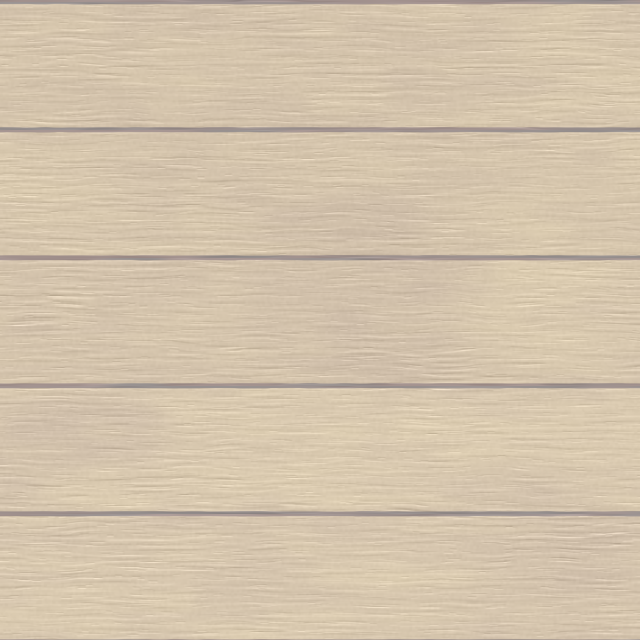
Write a Shadertoy shader that draws this texture.

```glsl
const float PLANKS = 5.0;
const float GROOVE_SHIFT = 0.0028;      // groove centre below each plank boundary
const float GROOVE_HALF = 0.0038;
const float PORE_WIDTH = 0.0012;
const float PORE_RELIEF = 0.062;
const float FIBRE_RELIEF = 0.085;
const float GRIT = 0.022;
const vec2 PORE_GRID = vec2(11.0, 72.0);
const vec2 FIBRE_GRID = vec2(17.0, 210.0);
const vec3 CREAM = vec3(0.862, 0.800, 0.692);
const vec3 BEIGE = vec3(0.812, 0.745, 0.665);
const vec3 GROOVE_PINK = vec3(0.640, 0.575, 0.560);
const vec3 GROOVE_GREY = vec3(0.585, 0.560, 0.555);

vec2 hash2(vec2 p) {
    vec3 q = fract(p.xyx * vec3(0.1031, 0.1030, 0.0973));
    q += dot(q, q.yzx + 33.33);
    return fract((q.xx + q.yz) * q.zy);
}

// Smooth cellular noise: random cell values blended by distance
float cellNoise(vec2 p) {
    vec2 cell = floor(p), f = p - cell;
    float sum = 0.0, total = 0.0;
    for (int j = -1; j <= 1; j++)
    for (int i = -1; i <= 1; i++) {
        vec2 o = vec2(i, j);
        vec2 r = hash2(cell + o + 100.0);
        vec2 d = o + 0.2 + 0.6 * r - f;
        float w = exp(-4.5 * dot(d, d));
        sum += w * hash2(cell + o + 271.0).y;
        total += w;
    }
    return sum / total;
}

// One layer of short carved pores: shaded upper lip, lit lower lip
float pores(vec2 p, float seed) {
    vec2 g = p * PORE_GRID;
    float row = floor(g.y);
    g.x += 7.0 * hash2(vec2(row, seed)).x;
    vec2 id = vec2(floor(g.x), row) + seed * 37.0;
    vec2 place = hash2(id), shape = hash2(id + 19.0);
    vec2 d = fract(g) - mix(vec2(0.42), vec2(0.58), place);
    d.y += 0.1 * (place.x - 0.5) - 0.12 * (shape.y - 0.5) * d.x;
    float halfLength = mix(0.08, 0.40, shape.x * shape.x);
    float taper = 1.0 - smoothstep(0.45, 1.0, abs(d.x) / halfLength);
    float y = d.y / (PORE_GRID.y * PORE_WIDTH);
    float lit = exp(-(y - 0.8) * (y - 0.8) * 1.6);
    float shade = exp(-(y + 0.8) * (y + 0.8) * 1.6);
    return taper * (0.3 + 0.7 * shape.y) * (lit - 0.85 * shade);
}

// Fine fibres, embossed by a small vertical step
float fibres(vec2 p) {
    vec2 q = p * FIBRE_GRID;
    return cellNoise(q) - cellNoise(q - vec2(0.0, 0.5));
}

void mainImage(out vec4 fragColor, in vec2 fragCoord) {
    vec2 uv = fragCoord / iResolution.xy;
    vec2 p = vec2(uv.x, 1.0 - uv.y);    // y runs down the wall
    float pixel = 1.0 / iResolution.y;

    // Plank index and signed distance from the nearest groove
    float s = (p.y - GROOVE_SHIFT) * PLANKS;
    float plank = floor(s);
    float fromGroove = (fract(s + 0.5) - 0.5) / PLANKS;

    // Each plank samples a different stretch of wavy grain
    vec2 wood = p + vec2(3.7, 1.3) * (plank + 2.0);
    wood.y += 0.005 * (cellNoise(wood * vec2(13.0, 28.0)) - 0.5);

    // Broad stains plus slim tonal bands
    float stain = cellNoise(wood * vec2(4.0, 9.0) + 5.0);
    float blotch = cellNoise(wood * vec2(16.0, 32.0));
    float band = cellNoise(wood * vec2(5.0, 65.0));
    float tone = 0.5 + 0.75 * (stain - 0.5) + 0.4 * (blotch - 0.5) + 0.35 * (band - 0.5);
    vec3 color = mix(BEIGE, CREAM, clamp(tone, 0.0, 1.0));
    color += 0.012 * (hash2(vec2(plank, 8.0)).x - 0.5);

    // Relief, stronger in some patches than in others
    float relief = 0.0;
    for (int i = 0; i < 4; i++) {
        float layer = float(i);
        relief += PORE_RELIEF * pores(wood + layer * vec2(0.31, 0.0537), layer + 1.0);
    }
    float fibre = fibres(wood);
    relief += FIBRE_RELIEF * fibre;
    color += relief * mix(0.6, 1.2, cellNoise(wood * vec2(6.0, 14.0) + 40.0));
    color += GRIT * (cellNoise(p * 230.0) - 0.5);

    // Worn lip under each groove
    float lip = exp(-pow((fromGroove - GROOVE_HALF - 0.0015) / 0.0015, 2.0));
    color += 0.035 * lip * cellNoise(p * vec2(24.0, 60.0));

    // Groove: darker top, tint drifting along its length
    float drift = cellNoise(vec2(p.x * 7.0, plank * 3.0));
    vec3 groove = mix(GROOVE_PINK, GROOVE_GREY, smoothstep(0.25, 0.75, drift));
    groove += 0.025 * smoothstep(-GROOVE_HALF, GROOVE_HALF, fromGroove) - 0.012;
    groove += 0.10 * fibre;
    float ragged = 0.0009 * (cellNoise(p * vec2(38.0, 90.0)) - 0.5);
    float edge = abs(fromGroove) - GROOVE_HALF + ragged;
    color = mix(color, groove, 1.0 - smoothstep(-0.7 * pixel, 0.7 * pixel, edge));

    fragColor = vec4(clamp(color, 0.0, 1.0), 1.0);
}
```
